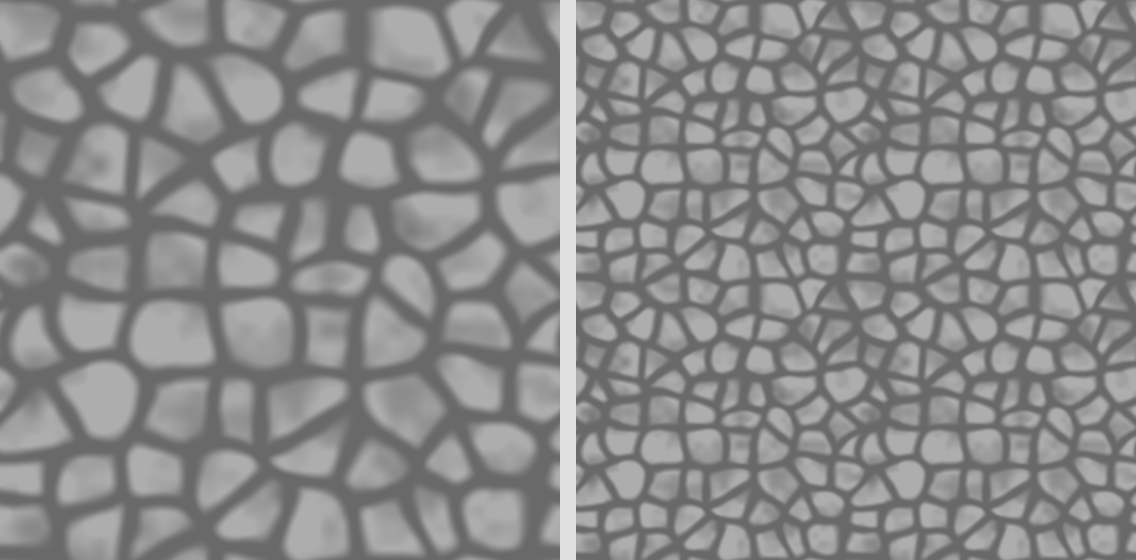
Left, the tile; right, the same tile 2 across and 2 down.
This texture map is drawn by a Shadertoy shader. Its source:

```glsl
// Tiling grey cobblestones: soft, rounded stones with blotchy tops in dark flat joints.

const vec2 CELLS = vec2(8.0, 9.0); // stones across and up the tile

vec2 hash2(vec2 p) {
    return fract(sin(vec2(dot(p, vec2(127.1, 311.7)), dot(p, vec2(269.5, 183.3)))) * 43758.5453);
}

// Value noise that wraps after a whole number of lattice steps.
float wrapNoise(vec2 uv, float period, float seed) {
    vec2 p = uv * period;
    vec2 i = floor(p), f = fract(p);
    f = f * f * (3.0 - 2.0 * f);
    vec2 a = mod(i, period), b = mod(i + 1.0, period);
    return mix(mix(hash2(a + seed).x, hash2(vec2(b.x, a.y) + seed).x, f.x),
               mix(hash2(vec2(a.x, b.y) + seed).x, hash2(b + seed).x, f.x), f.y);
}

// Jittered stone centre inside a wrapped cell.
vec2 stoneCentre(vec2 cell) {
    return cell + 0.09 + 0.82 * hash2(mod(cell, CELLS) + 3.0);
}

// Rounded distance to the stone's border; also returns its cell and the offset from its centre.
float stoneBorder(vec2 p, out vec2 cell, out vec2 offset) {
    vec2 base = floor(p);
    float nearest = 1e5;
    for (int y = -2; y <= 2; y++)
    for (int x = -2; x <= 2; x++) {
        vec2 c = base + vec2(x, y);
        vec2 r = stoneCentre(c) - p;
        if (dot(r, r) < nearest) {
            nearest = dot(r, r);
            cell = c;
            offset = -r;
        }
    }
    // A smooth minimum over all edges rounds the corners.
    float sum = 0.0;
    for (int y = -2; y <= 2; y++)
    for (int x = -2; x <= 2; x++) {
        if (x == 0 && y == 0) continue;
        vec2 r = stoneCentre(cell + vec2(x, y)) - p;
        float edge = dot(0.5 * (r - offset), normalize(r + offset));
        sum += exp(-20.0 * edge);
    }
    return -log(sum) / 20.0;
}

void mainImage(out vec4 fragColor, in vec2 fragCoord) {
    vec2 uv = fragCoord / iResolution.xy;

    // Bend the borders a little so the stones are not straight polygons.
    vec2 bend = vec2(wrapNoise(uv, 10.0, 11.0), wrapNoise(uv, 10.0, 47.0)) - 0.5;
    vec2 cell, offset;
    float border = stoneBorder(uv * CELLS + 0.3 * bend, cell, offset);

    // Blotches that dull parts of the tops and wear the edges.
    float blotch = 0.65 * wrapNoise(uv, 17.0, 71.0) + 0.35 * wrapNoise(uv, 34.0, 93.0);

    // Every stone has its own size, lean and height.
    vec2 trait = hash2(mod(cell, CELLS) + 29.0);
    float lean = dot(offset, vec2(cos(6.2832 * trait.x), sin(6.2832 * trait.x)));
    float inset = 0.02 + 0.05 * trait.y * trait.y + 0.08 * (blotch - 0.5);
    float body = smoothstep(inset, inset + 0.18, border);
    float top = clamp(1.47 - 1.15 * blotch + 0.45 * lean - 0.08 * trait.y, 0.2, 1.0);

    fragColor = vec4(vec3(mix(0.413, 0.678, body * top)), 1.0);
}
```
